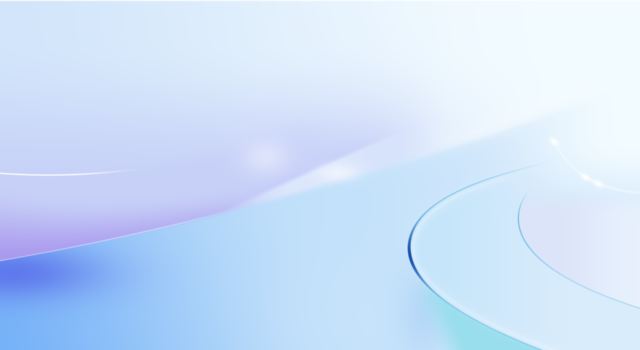
Write a WebGL 1 fragment shader that draws this background.

```glsl
precision highp float;

uniform vec2 u_resolution;

const vec3 WHITE = vec3(1.0);
const vec3 LAVENDER = vec3(0.78, 0.82, 0.97);
const vec3 VIOLET = vec3(0.66, 0.59, 0.93);
const vec3 INDIGO = vec3(0.36, 0.45, 0.92);
const vec3 AZURE = vec3(0.45, 0.69, 0.97);
const vec3 PALE_BLUE = vec3(0.76, 0.88, 0.98);
const vec3 TEAL = vec3(0.60, 0.87, 0.93);
const vec3 NAVY = vec3(0.10, 0.30, 0.68);
const vec3 CYAN = vec3(0.42, 0.74, 0.90);

float fill(float d, float soft) {
  return smoothstep(-soft, soft, d);
}

float stroke(float d, float width, float soft) {
  return 1.0 - smoothstep(width - soft, width + soft, abs(d));
}

float glow(vec2 p, vec2 center, vec2 radius) {
  vec2 q = (p - center) / radius;
  return exp(-dot(q, q));
}

// Signed distance to y = c.x + c.y x + c.z x^2, positive above
float archDistance(vec2 p, vec3 c) {
  float slope = c.y + 2.0 * c.z * p.x;
  return (p.y - c.x - p.x * (c.y + c.z * p.x)) / sqrt(1.0 + slope * slope);
}

// Signed distance to a curve opening to the right, positive inside
float loopDistance(vec2 p, vec2 tip, float bend, float flareUp, float flareDown) {
  vec2 q = p - tip;
  float y2 = q.y * q.y;
  float flare = q.y > 0.0 ? flareUp : flareDown;
  float slope = 2.0 * bend * q.y * (1.0 + 2.0 * flare * y2);
  return (q.x - bend * y2 * (1.0 + flare * y2)) / sqrt(1.0 + slope * slope);
}

vec3 skyColor(vec2 p) {
  vec3 color = mix(vec3(0.82, 0.895, 0.98), vec3(0.95, 0.985, 1.0), smoothstep(0.0, 1.8, p.x + 0.15 * p.y));
  float haze = (1.0 - smoothstep(0.45, 0.88, p.y)) * (1.0 - smoothstep(0.6, 1.65, p.x));
  return mix(color, LAVENDER, haze);
}

vec3 waterColor(vec2 p) {
  vec3 color = mix(AZURE, PALE_BLUE, smoothstep(-0.15, 1.1, p.x + 0.35 * p.y));
  color = mix(color, vec3(0.83, 0.91, 0.985), smoothstep(0.9, 1.6, p.x));
  color = mix(color, INDIGO, 0.9 * glow(p, vec2(0.03, 0.22), vec2(0.25, 0.075)));
  return mix(color, vec3(0.80, 0.90, 0.98), 0.4 * glow(p, vec2(0.95, 0.08), vec2(0.22, 0.2)));
}

// Bright beads on a falling arc
float sparkles(vec2 p) {
  float light = 0.0;
  for (int i = 0; i < 3; i++) {
    float along = 0.127 * sqrt(float(i) * 0.5);
    vec2 q = p - vec2(1.583 + along, 0.44 + 0.155 * exp(-11.7 * along));
    q = mat2(0.83, 0.56, -0.56, 0.83) * q;
    q = vec2(0.83 * (p.x - 1.583 - along) - 0.56 * (p.y - 0.44 - 0.155 * exp(-11.7 * along)), q.y);
    light += glow(q, vec2(0.0), vec2(0.014, 0.008));
  }
  return min(light, 1.0);
}

void main() {
  vec2 p = gl_FragCoord.xy / u_resolution.y;
  float px = 1.0 / u_resolution.y;
  vec3 color = skyColor(p);

  // Violet ribbon
  float upper = archDistance(p, vec3(0.505, -0.075, 0.27));
  float lower = archDistance(p, vec3(0.255, 0.175, 0.062));
  float depth = clamp(lower / max(lower - upper, 0.01), 0.0, 1.0);
  vec3 ribbon = mix(VIOLET, LAVENDER, smoothstep(-0.1, 0.9, depth + 0.7 * p.x));
  color = mix(color, ribbon, fill(-upper, 0.004 + 0.05 * p.x) * (1.0 - smoothstep(0.6, 1.0, p.x)));
  color = mix(color, WHITE, 0.85 * stroke(upper, 0.002, px) * (1.0 - smoothstep(0.2, 0.42, p.x)));

  // Shaded fold with a pale lower face
  float fold = archDistance(p, vec3(0.11, 0.45, 0.0));
  float foldSpan = smoothstep(0.6, 0.85, p.x) * (1.0 - smoothstep(0.95, 1.3, p.x));
  color = mix(color, vec3(0.76, 0.79, 0.97), 0.7 * foldSpan * exp(-max(fold, 0.0) * 11.0));
  color = mix(color, vec3(0.86, 0.905, 0.985), foldSpan * fill(-fold, 0.009));
  color = mix(color, WHITE, 0.4 * glow(p, vec2(0.76, 0.55), vec2(0.07, 0.05)));

  // Water below the ribbon
  float waterFade = 1.0 - smoothstep(1.3, 1.8, p.x) * smoothstep(0.35, 0.6, p.y);
  color = mix(color, waterColor(p), fill(-lower, 0.003 + 0.012 * p.x) * waterFade);
  color = mix(color, WHITE, 0.4 * stroke(lower, 0.0015, px) * (1.0 - smoothstep(0.4, 0.75, p.x)));
  color = mix(color, WHITE, 0.4 * exp(-abs(lower) * 55.0) * glow(p, vec2(1.42, 0.63), vec2(0.25, 0.2)));
  color = mix(color, WHITE, 0.5 * glow(p, vec2(0.965, 0.507), vec2(0.06, 0.025)));

  // Large glass loop and its teal side
  float outer = loopDistance(p, vec2(1.169, 0.293), 4.4, 9.0, 0.0);
  float side = fill(p.x - 1.21 - 0.45 * (0.18 - p.y), 0.05) * (1.0 - smoothstep(0.14, 0.21, p.y));
  color = mix(color, vec3(0.62, 0.79, 0.96), 0.45 * glow(p, vec2(1.21, 0.1), vec2(0.07, 0.12)));
  color = mix(color, TEAL, side * fill(-outer, px));
  vec3 glass = mix(vec3(0.77, 0.895, 0.98), vec3(0.85, 0.925, 0.985), smoothstep(1.15, 1.7, p.x));
  float rimFade = 1.0 - smoothstep(1.3, 1.6, p.x) * smoothstep(0.35, 0.48, p.y);
  color = mix(color, glass, fill(outer, px + 0.02 * (1.0 - rimFade)) * rimFade);
  color = mix(color, WHITE, 0.3 * rimFade * exp(-abs(outer - 0.012) * 120.0));
  float rimShade = glow(p, vec2(1.17, 0.27), vec2(0.16, 0.09));
  color = mix(color, mix(CYAN, NAVY, rimShade), stroke(outer, 0.0018 + 0.0025 * rimShade, px) * rimFade * (0.65 + 0.35 * rimShade));

  // Inner loop
  float inner = loopDistance(p, vec2(1.481, 0.376), 4.4, 9.0, 3.0);
  float innerFade = 1.0 - smoothstep(0.38, 0.47, p.y);
  vec3 pearl = mix(vec3(0.865, 0.89, 0.975), vec3(0.91, 0.945, 0.99), smoothstep(1.58, 1.82, p.x));
  color = mix(color, pearl, 0.9 * innerFade * fill(inner, 0.004));
  color = mix(color, CYAN, stroke(inner, 0.0018, px) * innerFade * (0.4 + 0.5 * glow(p, vec2(1.48, 0.35), vec2(0.12))));

  // Sparkles and bright top border
  float arc = p.y - 0.44 - 0.155 * exp(-11.7 * (p.x - 1.583));
  color = mix(color, WHITE, 0.35 * stroke(arc, 0.004, 0.004) * smoothstep(1.56, 1.6, p.x));
  color = mix(color, WHITE, 0.95 * sparkles(p));
  color = mix(color, WHITE, 0.8 * fill(p.y - 0.997, px));
  gl_FragColor = vec4(color, 1.0);
}
```
